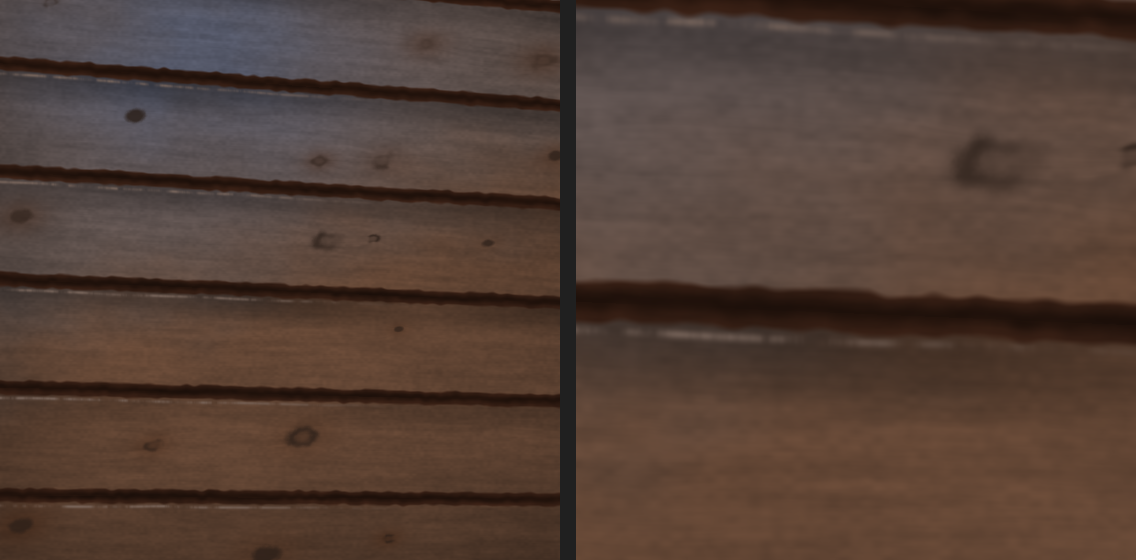
Left: the whole. Right: its middle third, enlarged.
This texture is drawn by a WebGL 2 fragment shader. Its source:

```glsl
#version 300 es
precision highp float;
// Weathered, slightly tilted wooden planks with dark grooves, knots and a blue sheen.
uniform vec2 u_resolution;
out vec4 outColor;

// Groove lines: height of the first one and spacing, at left and right edge
const vec2 FIRST_GROOVE = vec2(-0.080, 0.013);
const vec2 BOARD_PITCH = vec2(0.193, 0.176);
const float GROOVE_TOP = -0.068;   // in board heights
const float GROOVE_BOTTOM = 0.062;
const float EDGE_BLUR = 0.014;
const float KNOT_CELL = 0.21;
const float KNOT_CHANCE = 0.68;

const vec3 BROWN_WOOD = vec3(0.375, 0.265, 0.198);
const vec3 GREY_WOOD = vec3(0.365, 0.310, 0.288);
const vec3 BLUE_SHEEN = vec3(0.300, 0.325, 0.400);
const vec3 RUST = vec3(0.270, 0.145, 0.075);
const vec3 KNOT_DARK = vec3(0.165, 0.120, 0.095);
const vec3 GROOVE_DARK = vec3(0.125, 0.068, 0.042);
const vec3 GROOVE_WARM = vec3(0.225, 0.128, 0.085);
const vec3 EDGE_LIGHT = vec3(0.480, 0.405, 0.365);

float hash(vec2 p) {
  vec3 q = fract(vec3(p.xyx) * 0.1031);
  q += dot(q, q.yzx + 33.33);
  return fract((q.x + q.y) * q.z);
}

float noise(vec2 p) {
  vec2 i = floor(p), f = fract(p);
  f = f * f * (3.0 - 2.0 * f);
  return mix(mix(hash(i), hash(i + vec2(1, 0)), f.x),
             mix(hash(i + vec2(0, 1)), hash(i + vec2(1, 1)), f.x), f.y);
}

float fbm(vec2 p) {
  float sum = 0.0, amp = 0.5;
  for (int i = 0; i < 4; i++) {
    sum += amp * noise(p);
    p = p * 2.03 + 17.1;
    amp *= 0.5;
  }
  return sum;
}

float bell(float x) { return exp(-x * x); }

// Knots scattered along one board: x = dark core, y = rusty halo, z = grain bend
vec3 knots(float x, float v, float board, float pitch) {
  vec3 result = vec3(0);
  for (int i = -1; i <= 1; i++) {
    vec2 id = vec2(floor(x / KNOT_CELL) + float(i), board) + 40.0;
    float present = step(hash(id + 3.7), KNOT_CHANCE);
    float centerX = (id.x - 40.0 + 0.15 + 0.7 * hash(id + 11.3)) * KNOT_CELL;
    float centerV = 0.25 + 0.52 * hash(id + 23.9);
    float radius = mix(0.007, 0.023, hash(id + 37.1));
    float hollow = step(0.55, hash(id + 51.7));
    vec2 q = vec2(x - centerX, (v - centerV) * pitch);
    q.y += 0.15 * q.x;
    float d = length(q * vec2(0.75, 1.2)) / radius;
    d += 0.5 * (fbm(q * 80.0 + id * 7.0) - 0.5);
    float core = 1.0 - smoothstep(0.5, 1.15, d);
    float arc = smoothstep(0.25, 0.75, noise(q / radius * 0.9 + id * 3.0));
    float ring = bell((d - 0.8) / 0.38) * arc + 0.35 * core;
    float strength = mix(0.5, 0.9, hash(id + 67.3));
    result.x += present * strength * mix(core, 0.7 * ring, hollow);
    result.y += present * bell(d / 2.2) * hash(id + 79.9);
    result.z += present * q.y / radius * bell(d / 2.0);
  }
  return result;
}

void main() {
  vec2 p = gl_FragCoord.xy / u_resolution;
  float x = p.x, down = 1.0 - p.y;

  // Board coordinates
  float pitch = mix(BOARD_PITCH.x, BOARD_PITCH.y, x);
  float row = (down - mix(FIRST_GROOVE.x, FIRST_GROOVE.y, x)) / pitch;
  float line = floor(row + 0.5);
  float board = floor(row), v = fract(row), g = row - line;
  float seed = hash(vec2(board + 9.0, 4.0));

  // Base wood: greyer above, brown below, blue sheen at the upper left
  float cloud = fbm(vec2(x * 5.0, row * 1.6) + board * 13.0);
  float warmth = smoothstep(0.30, 0.62, down + 0.32 * (x - 0.45) + 0.25 * (cloud - 0.5));
  vec3 color = mix(GREY_WOOD, BROWN_WOOD, warmth);
  float sheen = bell((x - 0.34) / 0.30) * bell((down - 0.09) / 0.23);
  color = mix(color, BLUE_SHEEN, clamp(sheen * (0.35 + 0.9 * cloud), 0.0, 0.85));

  // Grain, stains and shading
  vec3 knot = knots(x, v, board, pitch);
  float grainV = row * 20.0 + knot.z * 1.2 + 1.5 * cloud;
  float grain = fbm(vec2(x * 9.0 + board * 31.0, grainV));
  float mottle = fbm(p * vec2(55.0, 80.0));
  float speckle = noise(p * vec2(150.0, 210.0));
  color *= 0.76 + 0.22 * grain + 0.16 * cloud + 0.12 * mottle + 0.08 * speckle;
  float topShade = (1.0 - smoothstep(0.08, 0.40, v)) * mix(0.05, 0.36, seed);
  color *= 1.0 - topShade * (0.3 + 1.1 * noise(vec2(x * 4.0, board * 7.0)));
  color *= 1.0 - 0.20 * smoothstep(0.70, 1.05, down) - 0.08 * smoothstep(0.6, 1.0, x);
  color *= 1.0 - 0.14 * bell(x / 0.10);
  color = mix(color, RUST, 0.45 * clamp(knot.y, 0.0, 1.0));
  color = mix(color, KNOT_DARK, clamp(knot.x, 0.0, 0.85));

  // Thin worn lip under each groove, broken up and fading to the right
  float wear = fbm(vec2(x * 55.0, line * 9.0 + 2.0 * g));
  float lipPlace = GROOVE_BOTTOM + 0.030 + 0.012 * (noise(vec2(x * 14.0, line * 3.0)) - 0.5);
  float lip = bell((g - lipPlace) / 0.015) * (1.0 - smoothstep(0.30, 0.80, x));
  color = mix(color, EDGE_LIGHT, lip * smoothstep(0.22, 0.70, wear) * 0.85);

  // Groove: rough edges, black-brown core with warmer sides
  float rough = g + 0.026 * (noise(vec2(x * 75.0, line * 11.0 + g * 9.0)) - 0.5);
  float groove = smoothstep(GROOVE_TOP - EDGE_BLUR, GROOVE_TOP + EDGE_BLUR, rough)
               * (1.0 - smoothstep(GROOVE_BOTTOM - EDGE_BLUR, GROOVE_BOTTOM + EDGE_BLUR, rough));
  float core = bell((rough + 0.008) / 0.046);
  vec3 grooveColor = mix(GROOVE_WARM, GROOVE_DARK, core);
  color = mix(color, grooveColor * (0.72 + 0.35 * grain + 0.25 * mottle), groove);

  outColor = vec4(color, 1.0);
}
```
